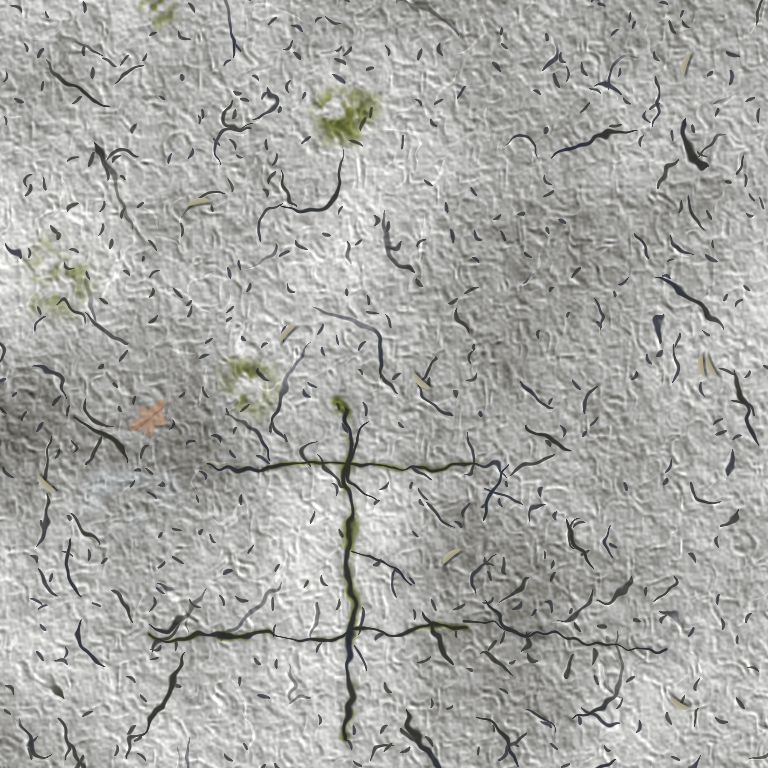
Give the GLSL for this texture, as a three.js fragment shader.

```glsl
// Weathered grey concrete with rough relief, cracks, pits, moss and a few dry leaves.
varying vec2 vUv;

float hash(vec2 p) {
  vec3 q = fract(p.xyx * 0.1031);
  q += dot(q, q.yzx + 33.33);
  return fract((q.x + q.y) * q.z);
}
vec2 hash2(vec2 p) { return vec2(hash(p), hash(p + 57.3)); }

float noise(vec2 p) {
  vec2 i = floor(p), f = fract(p);
  f = f * f * (3.0 - 2.0 * f);
  return mix(mix(hash(i), hash(i + vec2(1.0, 0.0)), f.x),
             mix(hash(i + vec2(0.0, 1.0)), hash(i + 1.0), f.x), f.y);
}
vec2 wobble(vec2 p) { return vec2(noise(p), noise(p + 31.7)) - 0.5; }

float fbm(vec2 p) {
  float sum = 0.0, amp = 0.52;
  for (int i = 0; i < 5; i++) {
    sum += amp * noise(p);
    p = mat2(0.8, 0.6, -0.6, 0.8) * p * 2.03 + 7.1;
    amp *= 0.5;
  }
  return sum;
}

// Crumbly surface height: warped ridges plus fine grit
float relief(vec2 p) {
  vec2 q = p + 0.02 * wobble(p * 48.0);
  float ridge = 1.0 - abs(2.0 * noise(q * vec2(85.0, 70.0)) - 1.0);
  return 0.45 * ridge + 0.4 * noise(q * 130.0) + 0.3 * noise(p * 230.0);
}

// Short curved strokes scattered over a grid, mostly upright; sizes in cells
float strokes(vec2 p, float cells, float share, float len, float width) {
  vec2 q = p * cells;
  float mask = 0.0;
  for (int k = 0; k < 9; k++) {
    vec2 cell = floor(q) + vec2(mod(float(k), 3.0), floor(float(k) / 3.0)) - 1.0;
    vec2 rnd = hash2(cell + cells * 3.0);
    if (rnd.x > share) continue;
    float angle = 1.57 + (rnd.y - 0.5) * 2.4;
    vec2 dir = vec2(cos(angle), sin(angle)), d = q - cell - hash2(cell + 11.0);
    float along = dot(d, dir), reach = len * (0.5 + 0.5 * hash(cell + 8.0));
    float across = d.y * dir.x - d.x * dir.y + (hash(cell + 5.0) - 0.5) * 2.5 * along * along;
    float w = width * sqrt(max(1.0 - along * along / (reach * reach), 0.0));
    mask = max(mask, (1.0 - smoothstep(w * 0.35, w + 0.001, abs(across))) * step(0.001, w));
  }
  return mask;
}

float segment(vec2 p, vec2 a, vec2 b) {
  vec2 d = b - a;
  return length(p - a - d * clamp(dot(p - a, d) / dot(d, d), 0.0, 1.0));
}
float blob(vec2 p, vec2 center, float radius) {
  return 1.0 - smoothstep(0.2, 1.0, length(p - center) / radius);
}

void main() {
  vec2 p = vUv, light = vec2(0.6, 0.8);
  vec2 jagged = p + 0.022 * wobble(p * 24.0) + 0.009 * wobble(p * 75.0);

  // Broad stains, faint upright streaks and lit grain
  float height = relief(p), slope = height - relief(p + light * 0.004);
  float tone = 0.655 + (fbm(p * 4.5 + 3.0) - 0.5) * 0.55 + slope * 0.4;
  tone += (noise(p * vec2(28.0, 4.0)) - 0.5) * 0.05 + (height - 0.58) * 0.2;
  vec3 color = tone * mix(vec3(1.01, 1.0, 0.95), vec3(1.0, 1.0, 0.99), smoothstep(0.4, 0.7, tone));

  // Pale worn patches
  float worn = blob(jagged, vec2(0.17, 0.36), 0.09) + blob(jagged, vec2(0.31, 0.46), 0.05);
  color += vec3(0.07, 0.085, 0.1) * worn * smoothstep(0.3, 0.7, noise(p * 40.0));

  // Pits and broken cracks, with a lit rim on the lower edge
  float decay = smoothstep(0.32, 0.55, noise(p * 7.0 + 4.0));
  float pits = strokes(p + 0.008 * wobble(p * 60.0), 42.0, 0.24, 0.4, 0.13);
  float chips = strokes(jagged, 19.0, 0.32, 0.6, 0.07);
  float cracks = strokes(jagged, 8.0, 0.42, 0.55, 0.036);
  color += 0.12 * strokes(jagged + light * 0.005, 19.0, 0.32, 0.6, 0.07);
  float dark = max(max(pits * 0.75, chips * 0.8 * decay), cracks * (0.5 + 0.4 * decay));

  // Long joints that cross each other
  float upright = segment(jagged, vec2(0.455, 0.04), vec2(0.455, 0.47));
  float level = min(segment(jagged, vec2(0.27, 0.39), vec2(0.62, 0.4)),
                    segment(jagged, vec2(0.2, 0.17), vec2(0.61, 0.18)));
  float slant = min(segment(jagged, vec2(0.46, 0.29), vec2(0.54, 0.24)),
                    segment(jagged, vec2(0.61, 0.19), vec2(0.86, 0.15)));
  float joint = min(upright, min(level * 1.4, slant * 2.0));
  float gap = 0.0015 + 0.0045 * noise(p * 32.0);
  dark = max(dark, 0.9 * (1.0 - smoothstep(gap * 0.4, gap + 0.001, joint)));
  color *= 1.0 - 0.2 * exp(-joint * 90.0);

  // Moss in patches and along the joints
  float moss = blob(jagged, vec2(0.45, 0.85), 0.05) + blob(jagged, vec2(0.445, 0.47), 0.02);
  moss += blob(jagged, vec2(0.2, 0.99), 0.04) + 0.8 * blob(jagged, vec2(0.32, 0.5), 0.05);
  moss += 0.6 * blob(jagged, vec2(0.08, 0.64), 0.07);
  moss += 0.8 * (1.0 - smoothstep(0.002, 0.011, min(upright, level * 1.6)));
  moss *= smoothstep(0.3, 0.65, noise(p * 48.0) * 0.6 + noise(p * 110.0) * 0.4);
  vec3 mossColor = mix(vec3(0.2, 0.22, 0.07), vec3(0.47, 0.5, 0.2), height);
  vec3 shadow = mix(vec3(0.13, 0.15, 0.21), vec3(0.17, 0.17, 0.13), noise(p * 20.0));
  color = mix(mix(color, mossColor, clamp(moss, 0.0, 0.85)), shadow, dark);

  // Dry leaf slivers, shaded along one edge
  for (int i = 0; i < 9; i++) {
    vec2 seed = vec2(float(i) * 3.7, 19.0);
    float angle = hash(seed + 2.0) * 3.14, c = cos(angle), s = sin(angle);
    vec2 q = mat2(c, -s, s, c) * (p - hash2(seed));
    q.y += 14.0 * q.x * q.x;
    color = mix(color, shadow, 0.6 - 0.6 * smoothstep(0.6, 1.3, length(vec2(q.x, q.y + 0.003) / vec2(0.017, 0.004))));
    color = mix(vec3(0.68, 0.66, 0.56) + 14.0 * q.y, color, smoothstep(0.75, 1.1, length(q / vec2(0.016, 0.004))));
  }

  // One curled brown leaf
  vec2 d = mat2(0.77, -0.64, 0.64, 0.77) * (p - vec2(0.195, 0.455));
  float lobes = 0.02 + 0.006 * sin(atan(d.y, d.x) * 5.0);
  vec3 leafColor = vec3(0.68, 0.57, 0.49) + 0.25 * slope - 0.12 * exp(-abs(d.y) * 700.0);
  color = mix(leafColor, color, smoothstep(lobes - 0.002, lobes + 0.001, length(d * vec2(0.8, 1.3))));
  gl_FragColor = vec4(clamp(color, 0.0, 1.0), 1.0);
}
```
